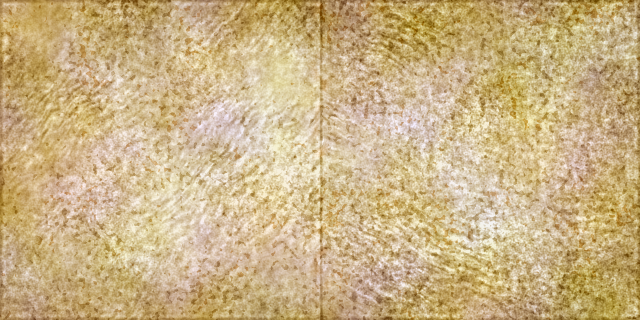
Reproduce this texture procedurally as a Shadertoy shader.

```glsl
// Aged parchment spread: two blotched, wrinkled, speckled leaves with a centre fold.

vec2 gradientAt(vec2 cell) {
    vec3 q = fract(cell.xyx * 0.1031);
    q += dot(q, q.yzx + 33.33);
    float angle = 6.2832 * fract((q.x + q.y) * q.z);
    return vec2(cos(angle), sin(angle));
}

float noise(vec2 p) {
    vec2 i = floor(p), f = p - i;
    vec2 u = f * f * f * (f * (f * 6.0 - 15.0) + 10.0);
    vec2 r = vec2(1.0, 0.0);
    float low = mix(dot(gradientAt(i), f), dot(gradientAt(i + r), f - r), u.x);
    float high = mix(dot(gradientAt(i + r.yx), f - r.yx), dot(gradientAt(i + 1.0), f - 1.0), u.x);
    return mix(low, high, u.y);
}

float fbm(vec2 p, int octaves, float gain) {
    float sum = 0.0, amp = 1.0;
    for (int i = 0; i < octaves; i++) {
        sum += amp * noise(p);
        p = mat2(1.6, 1.2, -1.2, 1.6) * p + 17.3;
        amp *= gain;
    }
    return sum;
}

// Creases climb diagonally on the left leaf and sag in arcs on the right one.
float wrinkleHeight(vec2 p) {
    p += 0.035 * vec2(noise(p * 6.0), noise(p * 6.0 + 31.0));
    p += 0.010 * vec2(noise(p * 23.0 + 5.0), noise(p * 23.0 + 71.0));
    vec2 leftFlow = vec2(0.6 * p.x + 0.8 * p.y, 0.8 * p.x - 0.6 * p.y);
    vec2 rightFlow = vec2(p.x, p.y - 0.35 * (2.0 - p.x) * (2.0 - p.x));
    vec2 flow = p.x < 1.0 ? leftFlow : rightFlow;
    return noise(flow * vec2(13.0, 46.0)) + 0.5 * noise(flow * vec2(38.0, 85.0) + 9.0);
}

float blob(vec2 p, vec2 centre, vec2 radius) {
    vec2 d = (p - centre) / radius;
    return exp(-dot(d, d));
}

void mainImage(out vec4 fragColor, in vec2 fragCoord) {
    vec2 p = fragCoord / iResolution.xy * vec2(2.0, 1.0);
    float pixel = 1.0 / iResolution.y;
    float edge = min(min(p.x, 2.0 - p.x), min(p.y, 1.0 - p.y));

    // Broad stains: pale heart, dirty margins
    float cloud = fbm(p * 3.0 + 4.0, 5, 0.55);
    float heart = blob(p, vec2(0.95, 0.43), vec2(0.75, 0.42));
    float tone = 0.70 + 0.20 * cloud + 0.13 * heart;
    tone += 0.14 * fbm(p * vec2(15.0, 12.0) + 8.0, 3, 0.6);
    tone -= 0.17 * smoothstep(0.26, 0.0, edge + 0.22 * noise(p * 5.0 + 50.0));
    tone -= 0.10 * blob(p, vec2(0.82, 0.06), vec2(0.28, 0.10));
    tone -= 0.09 * blob(p, vec2(1.2, 0.92), vec2(0.35, 0.14));

    // Brushed streaks and fine grain
    tone += 0.08 * noise(p * vec2(70.0, 9.0)) + 0.06 * noise(p * vec2(10.0, 60.0) + 3.0);
    float roughness = 0.85 + 0.35 * smoothstep(0.9, 1.3, p.x) + 0.8 * noise(p * 4.0 + 90.0);
    tone += 0.25 * roughness * fbm(p * 42.0, 3, 0.95);

    // Embossed wrinkles, lit from above
    float creased = 0.3 + 1.3 * noise(p * 3.5 + 22.0);
    creased += 0.7 * blob(p, vec2(0.72, 0.45), vec2(0.25, 0.4));
    creased += 0.6 * blob(p, vec2(0.15, 0.65), vec2(0.18, 0.4));
    creased += 0.8 * blob(p, vec2(1.3, 0.22), vec2(0.35, 0.18));
    creased += 0.8 * blob(p, vec2(1.14, 0.85), vec2(0.15, 0.12));
    float slope = wrinkleHeight(p) - wrinkleHeight(p + vec2(-0.002, 0.006));
    tone += 0.42 * clamp(creased, 0.1, 1.2) * slope;

    // Clustered dark specks
    float cluster = fbm(p * 4.5 + 60.0, 3, 0.6) + 0.14 * smoothstep(0.9, 1.15, p.x);
    float specks = smoothstep(0.24, 0.5, fbm(p * 52.0 + 130.0, 2, 0.6) + 0.45 * cluster);
    tone -= 0.28 * specks;

    // Centre fold with a lit lip, and worn outer rim
    float fold = p.x - 1.004 - 0.002 * noise(vec2(3.0, p.y * 8.0));
    float wear = 0.75 + 0.8 * noise(vec2(7.0, p.y * 25.0));
    tone -= 0.34 * wear * smoothstep(0.003 + pixel, 0.001, abs(fold));
    tone += 0.10 * smoothstep(0.005 + pixel, 0.001, abs(fold + 0.010));
    float foldStain = exp(-abs(fold) * 45.0) * smoothstep(0.0, 0.4, noise(p * vec2(30.0, 22.0) + 40.0));
    tone -= 0.2 * foldStain;
    tone -= 0.20 * smoothstep(0.007 + pixel, 0.002, edge + 0.006 * noise(p * 30.0));
    tone += 0.08 * smoothstep(0.004 + pixel, 0.0, abs(edge - 0.014));

    // Brown to tan to cream ramp
    tone = clamp(tone, -0.1, 1.05);
    vec3 brown = vec3(0.47, 0.32, 0.10);
    vec3 tan_ = vec3(0.73, 0.61, 0.39);
    vec3 cream = vec3(0.95, 0.91, 0.83);
    vec3 colour = tone < 0.5 ? mix(brown, tan_, tone * 2.0) : mix(tan_, cream, tone * 2.0 - 1.0);

    // Grey against ochre, pinkish left against olive right, rust in the specks
    colour.b += 0.16 * fbm(p * 4.0 + 75.0, 4, 0.6) + 0.03 * heart - 0.012;
    float olive = 0.4 * (p.x - 1.0) + 1.5 * noise(p * 3.0 + 110.0);
    colour += olive * vec3(-0.018, 0.012, -0.012);
    float rust = specks * smoothstep(0.0, 0.4, noise(p * 9.0 + 150.0));
    colour += 0.7 * max(rust, foldStain) * vec3(0.07, 0.0, -0.06);

    fragColor = vec4(clamp(colour, 0.0, 1.0), 1.0);
}
```
